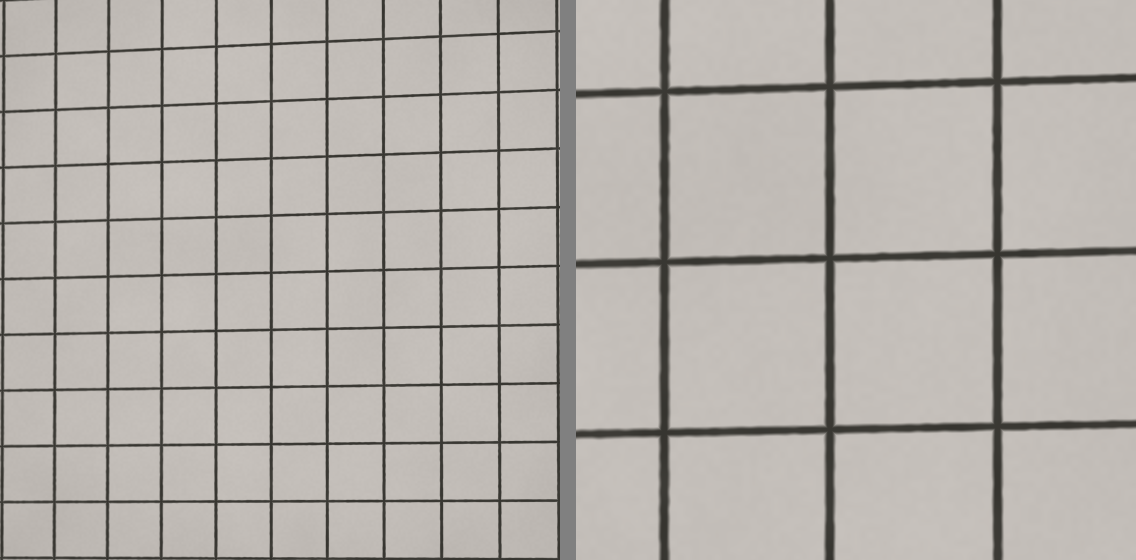
Left: the whole. Right: its middle third, enlarged.
Give the GLSL for this pattern, as a three.js fragment shader.

```glsl
varying vec2 vUv;

const vec3 PAPER = vec3(0.765, 0.745, 0.725);
const vec3 INK = vec3(0.205, 0.2, 0.18);

float hash(vec2 p) {
  vec3 q = fract(vec3(p.xyx) * 0.1031);
  q += dot(q, q.yzx + 33.33);
  return fract((q.x + q.y) * q.z);
}

float noise(vec2 p) {
  vec2 i = floor(p);
  vec2 f = fract(p);
  f = f * f * (3.0 - 2.0 * f);
  float low = mix(hash(i), hash(i + vec2(1.0, 0.0)), f.x);
  float high = mix(hash(i + vec2(0.0, 1.0)), hash(i + 1.0), f.x);
  return mix(low, high, f.y);
}

float fbm(vec2 p) {
  float sum = 0.0;
  float weight = 0.5;
  for (int i = 0; i < 4; i++) {
    sum += weight * noise(p);
    p = p * 2.03 + 17.1;
    weight *= 0.5;
  }
  return sum;
}

// Columns widen to the right: x = start + first * k + growth * k * k
float columnAt(float x, float start, float first, float growth) {
  float root = sqrt(first * first + 4.0 * growth * (x - start));
  return (root - first) / (2.0 * growth);
}

// Rows fan out: both their base and their height change across the sheet
float rowAt(vec2 p, vec2 base, vec2 height) {
  return (p.y - mix(base.x, base.y, p.x)) / mix(height.x, height.y, p.x);
}

float lineDistance(float coord, float cellSize) {
  return abs(fract(coord + 0.5) - 0.5) * cellSize;
}

float stroke(float d, float halfWidth, float blur) {
  return 1.0 - smoothstep(halfWidth - blur, halfWidth + blur, d);
}

float ruledGrid(vec2 p) {
  // Uprights lean slightly together toward the top
  float x = 0.5 + (p.x - 0.5) * (1.0 + 0.008 * (p.y - 0.5));
  float first = 0.0926;
  float growth = 0.00065;
  float column = columnAt(x, 0.0052, first, growth);
  vec2 rowHeight = vec2(0.0995, 0.1048);
  float row = rowAt(p, vec2(0.0039, 0.0013), rowHeight);

  float dx = lineDistance(column, first + 2.0 * growth * column);
  float dy = lineDistance(row, mix(rowHeight.x, rowHeight.y, p.x));

  // Ragged ink edges, softer focus on the left
  float ragged = (noise(p * 190.0) - 0.5) * 0.0006;
  float blur = mix(0.0021, 0.0014, smoothstep(0.0, 0.6, p.x));
  float upright = stroke(dx + ragged, 0.0027, blur);
  float level = stroke(dy + ragged, 0.0023, blur);
  return max(upright, level);
}

vec3 paper(vec2 p) {
  float clouds = fbm(p * 9.0) - 0.47;
  float grain = noise(p * 230.0) - 0.5;
  float edgeShade = smoothstep(0.35, 0.75, length(p - vec2(0.53, 0.55)));
  return PAPER + 0.035 * clouds + 0.012 * grain - 0.035 * edgeShade;
}

void main() {
  float fade = 0.93 + 0.07 * noise(vUv * 45.0);
  float ink = ruledGrid(vUv) * fade;
  gl_FragColor = vec4(mix(paper(vUv), INK, ink), 1.0);
}
```
